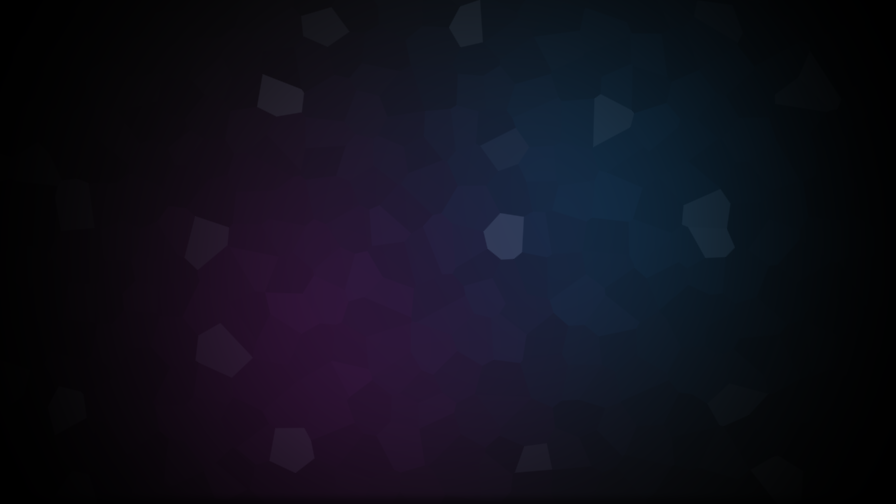
Give the GLSL for this background, as a WebGL 2 fragment shader.

```glsl
#version 300 es
precision highp float;
// Dark faceted backdrop: a violet glow at lower left and a blue glow at upper
// right are sampled per Voronoi facet, a few facets catch extra light, and a
// round vignette fades everything to black.

#define CELLS 14.0         // facets per canvas height
#define JITTER 0.92        // irregularity of the facets
#define FLATNESS 0.55      // 0 = smooth glows, 1 = one colour per facet
#define VARIATION 0.12     // brightness spread between facets
#define LIT_SHARE 0.08     // share of facets that catch light
#define GLOW_RADIUS 0.45
#define VIOLET_POS vec2(-0.264, -0.195)
#define BLUE_POS vec2(0.373, 0.130)

uniform vec2 u_resolution;
out vec4 fragColor;

const vec3 BASE = vec3(0.065, 0.066, 0.072);
const vec3 VIOLET = vec3(0.120, 0.002, 0.128);
const vec3 BLUE = vec3(-0.005, 0.108, 0.188);
const vec3 LIGHT = vec3(0.085, 0.095, 0.105);

vec3 hash32(vec2 p) {
    vec3 q = fract(p.xyx * vec3(0.1031, 0.1030, 0.0973));
    q += dot(q, q.yxz + 33.33);
    return fract((q.xxy + q.yzz) * q.zyx);
}

// Feature point of a grid cell, in grid units
vec2 sitePoint(vec2 cell) {
    return cell + 0.5 + JITTER * (hash32(cell + 71.0).xy - 0.5);
}

float glow(vec2 p, vec2 center) {
    vec2 d = (p - center) / GLOW_RADIUS;
    return exp(-dot(d, d));
}

vec3 backdrop(vec2 p) {
    return BASE + VIOLET * glow(p, VIOLET_POS) + BLUE * glow(p, BLUE_POS);
}

// Colour of one facet at p, before the vignette
vec3 facetColor(vec2 p, vec2 cell) {
    vec3 rnd = hash32(cell + 137.0);
    vec3 color = backdrop(mix(p, sitePoint(cell) / CELLS, FLATNESS));
    color *= 1.0 + VARIATION * (rnd.x - 0.5);
    float lit = step(1.0 - LIT_SHARE, rnd.y) * mix(0.25, 1.0, rnd.z * rnd.z);
    return color + LIGHT * lit;
}

// Two nearest facets, blended over one pixel along their shared edge
vec3 facets(vec2 p, float pixel) {
    vec2 g = p * CELLS;
    vec2 home = floor(g);
    vec2 nearest = home, second = home;
    float d1 = 1e5, d2 = 1e5;
    for (int j = -2; j <= 2; j++) {
        for (int i = -2; i <= 2; i++) {
            vec2 cell = home + vec2(i, j);
            vec2 r = sitePoint(cell) - g;
            float d = dot(r, r);
            if (d < d1) {
                d2 = d1;
                second = nearest;
                d1 = d;
                nearest = cell;
            } else if (d < d2) {
                d2 = d;
                second = cell;
            }
        }
    }
    float span = max(distance(sitePoint(nearest), sitePoint(second)), 1e-4);
    float edge = (d2 - d1) / (2.0 * span * CELLS);
    float cover = clamp(0.5 + edge / (1.5 * pixel), 0.5, 1.0);
    return mix(facetColor(p, second), facetColor(p, nearest), cover);
}

void main() {
    float pixel = 1.0 / u_resolution.y;
    vec2 p = (gl_FragCoord.xy - 0.5 * u_resolution) * pixel;

    vec3 color = facets(p, pixel);

    // Round vignette and a thin shade along the lower border
    color *= 1.0 - smoothstep(0.20, 1.03, length(p));
    color *= mix(0.6, 1.0, smoothstep(-0.5, -0.475, p.y));

    fragColor = vec4(max(color, 0.0), 1.0);
}
```
